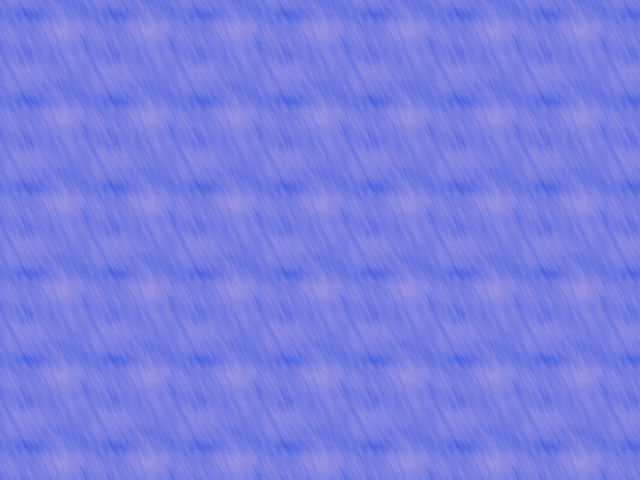
Reproduce this pattern procedurally as a Shadertoy shader.

```glsl
float hash(vec2 cell) {
    return fract(sin(dot(cell, vec2(127.1, 311.7))) * 43758.5);
}

// Value noise on a unit tile split into whole cells, so that it wraps
float tileNoise(vec2 uv, vec2 cells) {
    vec2 p = uv * cells;
    vec2 i = floor(p);
    vec2 f = p - i;
    f = f * f * (3.0 - 2.0 * f);
    vec2 a = mod(i, cells);
    vec2 b = mod(i + 1.0, cells);
    return mix(mix(hash(a), hash(vec2(b.x, a.y)), f.x),
               mix(hash(vec2(a.x, b.y)), hash(b), f.x), f.y);
}

// Soft elliptical smudge, repeated once per tile
float smudge(vec2 uv, vec2 centre, vec2 size) {
    vec2 d = (fract(uv - centre + 0.5) - 0.5) / size;
    return exp(-dot(d, d));
}

void mainImage(out vec4 fragColor, in vec2 fragCoord) {
    vec2 uv = fragCoord / iResolution.y / 0.18;

    // Sheared axes: across and along the slanted strokes, both of period one
    vec2 slant = vec2(2.0 * uv.x + uv.y, uv.x);

    // Fine brushed strokes
    float strokes = 0.0;
    float weight = 0.18;
    vec2 cells = vec2(14.0, 8.0);
    for (int i = 0; i < 3; i++) {
        strokes += weight * (tileNoise(slant, cells) - 0.5);
        cells = floor(cells * vec2(1.65, 1.4));
    }
    float scratches = pow(tileNoise(slant + 0.37, vec2(31.0, 9.0)), 5.0);

    // Strokes drag the smudges along the slant and fray their edges
    float drag = tileNoise(slant + 0.61, vec2(19.0, 5.0)) + tileNoise(slant, vec2(34.0, 7.0)) - 1.0;
    vec2 frayed = uv + vec2(-0.5, 1.0) * drag * 0.09;

    // Wide horizontal clouds
    float clouds = tileNoise(frayed, vec2(3.0, 9.0)) - 0.5;

    float tone = 0.665 + strokes * 0.9 + scratches * 0.10 + clouds * 0.16;
    tone -= 0.48 * smudge(frayed, vec2(0.35, 0.385), vec2(0.22, 0.085));
    tone -= 0.19 * smudge(frayed, vec2(0.33, 0.89), vec2(0.24, 0.075));
    tone -= 0.15 * smudge(frayed, vec2(0.88, 0.52), vec2(0.20, 0.16));
    tone += 0.23 * smudge(frayed, vec2(0.84, 0.215), vec2(0.28, 0.13));
    tone += 0.21 * smudge(frayed, vec2(0.33, 0.688), vec2(0.24, 0.13));

    vec3 deepBlue = vec3(0.24, 0.35, 0.87);
    vec3 paleViolet = vec3(0.59, 0.570, 0.89);
    fragColor = vec4(mix(deepBlue, paleViolet, clamp(tone, 0.0, 1.1)), 1.0);
}
```
